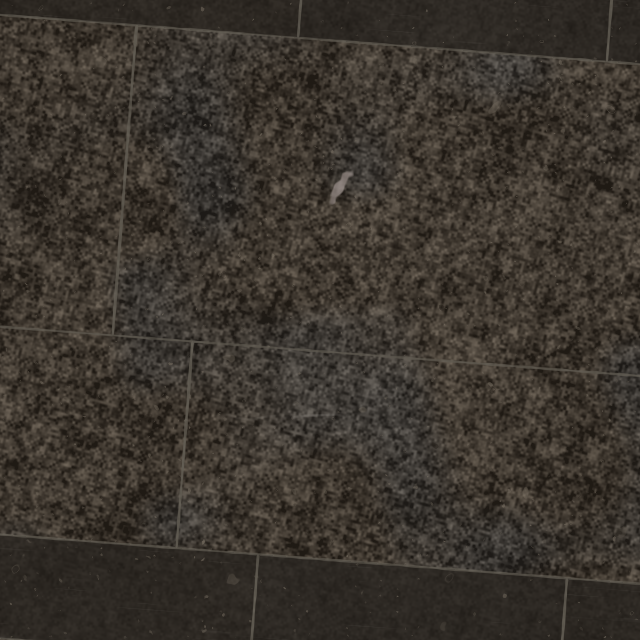
This texture is drawn by a WebGL 1 fragment shader. Its source:

```glsl
precision highp float;
// Tilted stone paving: rows of three heights, mottled slabs, thin grey joints, chips and scuffs.
uniform vec2 u_resolution;

#define TILT 0.0769
#define ROW_UNIT 0.1619
#define ROW_START 0.0025
#define JOINT_WIDTH 0.0044
#define GRAIN 1.0
#define STONE_DARK vec3(0.122, 0.101, 0.078)
#define STONE_LIGHT vec3(0.392, 0.355, 0.310)
#define COOL_TINT vec3(0.98, 1.00, 1.02)
#define JOINT_COLOR vec3(0.380, 0.360, 0.322)
#define CHIP_COLOR vec3(0.460, 0.425, 0.375)
#define SCUFF_COLOR vec3(0.540, 0.500, 0.480)

float hash(vec2 p) {
  vec3 q = fract(vec3(p.xyx) * 0.1031);
  q += dot(q, q.yzx + 33.33);
  return fract((q.x + q.y) * q.z);
}

float noise(vec2 p) {
  vec2 i = floor(p), f = fract(p);
  f = f * f * (3.0 - 2.0 * f);
  return mix(mix(hash(i), hash(i + vec2(1.0, 0.0)), f.x),
             mix(hash(i + vec2(0.0, 1.0)), hash(i + vec2(1.0, 1.0)), f.x), f.y);
}

mat2 rotation(float a) {
  return mat2(cos(a), -sin(a), sin(a), cos(a));
}

// Noise centred on zero, turned by scale so that its lattices do not line up
float mottle(vec2 p, float scale) {
  return noise(rotation(scale) * p * scale + scale * 1.7 + 300.0) - 0.5;
}

// Sparse irregular flecks, a few of them hollow like shell sections
float chips(vec2 p, float scale, float density, float px) {
  vec2 cell = floor(p * scale), seed = cell + scale;
  if (hash(seed) > density) return 0.0;
  vec2 center = 0.3 + 0.4 * vec2(hash(seed + 17.0), hash(seed + 31.0));
  vec2 q = rotation(6.283 * hash(seed + 47.0)) * (fract(p * scale) - center);
  q.y *= 1.0 + 1.2 * hash(seed + 59.0);
  float radius = mix(0.05, 0.14, hash(seed + 71.0));
  float d = length(q) - radius + 0.18 * mottle(p, scale * 8.0);
  if (hash(seed + 83.0) > 0.8) d = abs(d) - 0.015;
  float soft = max(px * scale, 0.03);
  return (1.0 - smoothstep(-soft, soft, d)) * mix(0.3, 0.9, hash(seed + 97.0));
}

void main() {
  float px = 1.0 / min(u_resolution.x, u_resolution.y);
  vec2 p = gl_FragCoord.xy * px;
  vec2 s = vec2(p.x * cos(TILT) - p.y * sin(TILT),
                p.y * cos(TILT) + p.x * sin(TILT));

  // Row pattern: heights of one, two and three units
  float units = (s.y - ROW_START) / ROW_UNIT;
  float cycle = floor(units / 6.0);
  float r = units - 6.0 * cycle;
  vec2 span = vec2(0.0, 1.0);     // lower and upper edge of the row
  vec2 slab = vec2(0.392, 0.484); // joint offset and slab length
  float smoothRow = 1.0;
  if (r >= 1.0) { span = vec2(1.0, 3.0); slab = vec2(0.264, 0.97); smoothRow = 0.0; }
  if (r >= 3.0) { span = vec2(3.0, 6.0); slab.x = 0.139; }
  float column = (s.x - slab.x) / slab.y;
  float tile = hash(vec2(floor(column) + 11.0, span.x + 6.0 * cycle + 23.0)) - 0.5;

  // Stone tone from broad clouds down to fine grain
  float cloud = mottle(p, 5.0) + 0.6 * mottle(p, 11.0);
  float blotch = 0.20 * mottle(p, 21.0) + 0.36 * mottle(p, 49.0);
  float grain = GRAIN * (0.56 * mottle(s, 115.0) + 0.74 * mottle(s, 237.0));
  float rough = 0.46 + 0.17 * cloud + blotch + grain + 0.03 * tile + 0.05 * (p.x - 0.5);
  float polished = 0.22 + 0.06 * cloud + 0.20 * blotch + 0.21 * grain + 0.06 * tile;
  vec3 color = mix(STONE_DARK, STONE_LIGHT, clamp(mix(rough, polished, smoothRow), 0.0, 1.15));

  // Slightly cooler patches
  float luma = dot(color, vec3(0.3, 0.59, 0.11));
  float cool = mix(smoothstep(0.0, 0.5, mottle(p + 3.0, 8.0)) * 0.45, 0.35 + 0.5 * tile, smoothRow);
  color = mix(color, luma * COOL_TINT, cool);

  // Chips, pale specks and dark pits
  color = mix(color, CHIP_COLOR, 0.5 * chips(p, 15.0, 0.07, px));
  color = mix(color, CHIP_COLOR, 0.65 * chips(p + 5.0, 36.0, 0.09, px));
  color = mix(color, CHIP_COLOR, 0.75 * chips(p + 9.0, 80.0, 0.09, px));
  color = mix(color, STONE_DARK, 0.5 * (1.0 - smoothRow) * chips(p + 2.0, 24.0, 0.08, px));

  // Faint scratches along the polished rows
  float scratch = smoothstep(0.90, 0.98, noise(vec2(s.x * 9.0, s.y * 230.0)));
  color += 0.025 * scratch * smoothRow;

  // Hairline crack
  float crack = abs(p.y - 0.348 - 0.010 * (noise(p.xx * 23.0) - 0.5));
  float crackSpan = smoothstep(0.33, 0.38, p.x) * (1.0 - smoothstep(0.51, 0.56, p.x));
  crackSpan *= 0.3 + 0.7 * noise(p * 60.0);
  color += 0.07 * crackSpan * (1.0 - smoothstep(0.0006, 0.0006 + 1.5 * px, crack));

  // Pale scuff
  vec2 q = rotation(0.95) * (p - vec2(0.531, 0.708));
  float scuff = length(q / vec2(0.026, 0.0085)) - 1.0 + 0.8 * mottle(p, 95.0);
  color = mix(color, SCUFF_COLOR + 0.12 * mottle(p, 160.0), 0.9 * (1.0 - smoothstep(-0.2, 0.2, scuff)));

  // Worn joints, the long ones slightly thinner and fainter
  float along = min(r - span.x, span.y - r) * ROW_UNIT;
  float across = abs(fract(column + 0.5) - 0.5) * slab.y;
  float wobble = 0.0012 * mottle(s, 70.0);
  vec2 edge = vec2(along + wobble, across + wobble) - JOINT_WIDTH * vec2(0.40, 0.48);
  vec2 joint = 1.0 - smoothstep(vec2(-0.7 * px), vec2(0.7 * px), edge);
  float wear = 0.70 + 0.30 * noise(s * 40.0);
  color = mix(color, JOINT_COLOR + 0.05 * mottle(s, 150.0), max(0.85 * joint.x, joint.y) * wear);

  gl_FragColor = vec4(color, 1.0);
}
```
